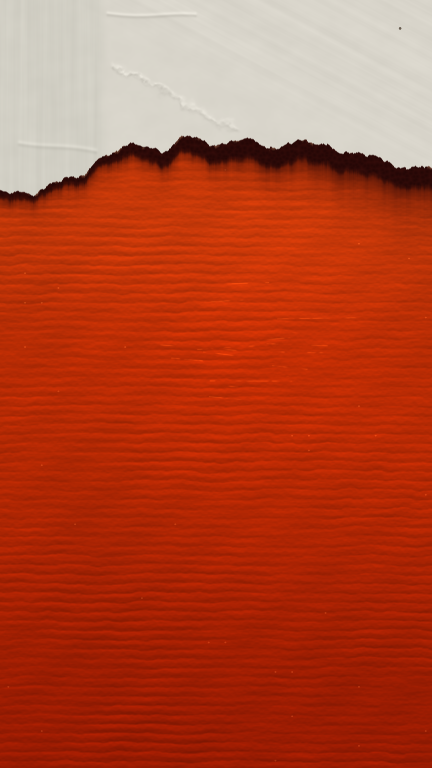
A Shadertoy shader for this texture:

```glsl
// Burnt, torn edge of ribbed red paper lying below brushed white plaster.

const float ASPECT = 0.5625;

float hash(vec2 cell) {
    return fract(sin(dot(cell, vec2(127.1, 311.7))) * 4375.85);
}

// Distance to the nearest scattered cell point.
float cellular(vec2 q) {
    vec2 base = floor(q), local = fract(q);
    float nearest = 2.0;
    for (int j = -1; j <= 1; j++)
    for (int i = -1; i <= 1; i++) {
        vec2 offset = vec2(i, j), cell = base + offset;
        vec2 point = offset + vec2(hash(cell), hash(cell + 41.3));
        nearest = min(nearest, length(point - local));
    }
    return nearest;
}

// Rotated, layered sines, roughly -1 to 1.
float waves(vec2 q) {
    float sum = 0.0, amp = 0.5;
    for (int i = 0; i < 5; i++) {
        q = mat2(0.8, -0.6, 0.6, 0.8) * q * 1.6 + 1.7;
        sum += amp * sin(q.x + 1.4 * sin(q.y + float(i)));
        amp *= 0.62;
    }
    return sum;
}

// Torn outline: broad profile, scallops and fine fibres.
float tearHeight(float x) {
    float knots[17] = float[17](0.749, 0.748, 0.762, 0.772, 0.801, 0.811, 0.806, 0.822,
        0.811, 0.819, 0.809, 0.816, 0.811, 0.801, 0.795, 0.781, 0.781);
    float t = clamp(x / ASPECT, 0.0, 0.9999) * 16.0;
    int i = int(t);
    float profile = mix(knots[i], knots[i + 1], smoothstep(0.0, 1.0, fract(t)));
    float scallop = 0.4 - cellular(vec2(x * 48.0, 3.2));
    return profile + 0.009 * scallop + 0.0022 * waves(vec2(x * 260.0, 1.0));
}

// Embossed line: x is the lit flank minus the shaded flank, y is the core.
vec2 ridge(vec2 p, vec2 a, vec2 b, float width) {
    vec2 along = b - a;
    float t = clamp(dot(p - a, along) / dot(along, along), 0.0, 1.0);
    vec2 away = p - a - along * t;
    float core = exp(-dot(away, away) / (width * width));
    return vec2(core * away.y / width, core);
}

float paperRelief(vec2 p) {
    float bend = 0.0022 * waves(p * vec2(20.0, 13.0)) + 0.0011 * waves(p * vec2(75.0, 48.0));
    float crest = 0.5 + 0.5 * sin(6.2832 * 82.0 * (p.y + bend));
    float patches = 0.65 + 0.4 * waves(p * vec2(9.0, 13.0) + 4.0);
    float grain = cellular(p * vec2(130.0, 210.0));
    return sqrt(crest) * patches * mix(1.0, 0.65, p.y) + 0.32 * grain;
}

vec3 paper(vec2 p) {
    vec3 color = mix(vec3(0.645, 0.115, 0.008), vec3(0.75, 0.175, 0.015), smoothstep(0.0, 0.55, p.y));
    color = mix(color, vec3(0.79, 0.225, 0.035), smoothstep(0.5, 0.74, p.y));
    vec2 glow = (p - vec2(0.33, 0.62)) / vec2(0.3, 0.34);
    color *= 0.95 + 0.08 * exp(-dot(glow, glow)) + 0.025 * waves(p * vec2(7.0, 5.0));
    float light = paperRelief(p) - paperRelief(p + vec2(0.0, 0.0022));
    color *= 1.0 + 0.21 * clamp(light, -1.0, 0.8);
    color *= 0.98 + 0.045 * waves(p * vec2(28.0, 230.0));

    // Fine dry scratches across the middle.
    for (int i = 0; i < 16; i++) {
        float n = float(i);
        vec2 start = vec2(0.18 + 0.2 * hash(vec2(n, 1.0)), 0.48 + 0.15 * hash(vec2(n, 2.0)));
        vec2 reach = vec2(0.04 + 0.08 * hash(vec2(n, 3.0)), 0.018 * (hash(vec2(n, 4.0)) - 0.55));
        float broken = smoothstep(-0.2, 0.6, waves(p * vec2(70.0, 20.0) + n));
        color += vec3(0.12, 0.07, 0.025) * broken * ridge(p, start, start + reach, 0.0009).y;
    }
    // Sparse pale flecks.
    vec2 fleckSpace = p * vec2(46.0, 52.0);
    float fleck = step(0.97, hash(floor(fleckSpace))) * smoothstep(0.09, 0.02, length(fract(fleckSpace) - 0.5));
    return color + vec3(0.12, 0.1, 0.06) * fleck;
}

vec3 plaster(vec2 p) {
    float leftPanel = 1.0 - smoothstep(0.125, 0.143, p.x + 0.004 * waves(p * 30.0));
    vec3 color = mix(vec3(0.85, 0.835, 0.795), vec3(0.82, 0.81, 0.768), leftPanel);
    float diagonal = p.y + 0.53 * p.x;
    float brushed = waves(vec2(diagonal * 150.0, p.x * 3.0)) * smoothstep(1.02, 1.12, diagonal);
    float combed = waves(vec2(p.x * 190.0, p.y * 5.0)) * leftPanel;
    float shade = 0.013 * brushed + 0.012 * combed + 0.007 * waves(p * vec2(40.0, 60.0));

    // Raised brush strokes and a crumbly diagonal seam.
    vec2 bent = p + vec2(0.0, 0.002 * sin(p.x * 45.0));
    shade += 0.13 * ridge(bent, vec2(0.141, 0.982), vec2(0.254, 0.979), 0.0025).x;
    shade += 0.09 * ridge(bent, vec2(0.026, 0.815), vec2(0.124, 0.802), 0.003).x;
    vec2 rough = p + 0.004 * waves(p * 65.0);
    vec2 seam = ridge(rough, vec2(0.150, 0.915), vec2(0.306, 0.831), 0.004);
    float crumbs = cellular(p * 150.0) - cellular(p * 150.0 + vec2(0.0, 0.4));
    float crumbZone = exp(-dot(p - vec2(0.175, 0.9), p - vec2(0.175, 0.9)) / 0.0009);
    shade += 0.09 * seam.x + 0.12 * crumbs * (0.5 * seam.y + 0.55 * crumbZone * seam.y);
    float speck = smoothstep(0.0024, 0.001, length(p - vec2(0.521, 0.963)));
    return mix(color + shade, vec3(0.3, 0.25, 0.2), 0.8 * speck);
}

void mainImage(out vec4 fragColor, in vec2 fragCoord) {
    vec2 p = fragCoord / iResolution.xy * vec2(ASPECT, 1.0);
    float soft = 1.0 / iResolution.y;
    float depth = tearHeight(p.x) - p.y;

    // Char band and the scorch fading below it.
    float band = mix(0.008, 0.025, smoothstep(0.06, 0.34, p.x)) + 0.002 * waves(p * vec2(90.0, 60.0));
    float scorchReach = mix(0.009, 0.026, smoothstep(0.22, 0.5, p.x));
    float scorch = exp(-max(depth - band, 0.0) / scorchReach);
    vec3 sheet = mix(paper(p), vec3(0.24, 0.055, 0.03), 0.85 * scorch);
    float grit = cellular(p * vec2(170.0, 190.0));
    vec3 charred = vec3(0.14, 0.025, 0.02) + vec3(0.06, 0.02, 0.015) * grit;
    sheet = mix(charred, sheet, smoothstep(-0.005, 0.005, depth - band));

    // Tan fibres catching light on the rim.
    float rim = smoothstep(0.005, 0.0, depth) * smoothstep(0.2, 0.7, waves(p * vec2(110.0, 80.0)));
    sheet = mix(sheet, vec3(0.53, 0.34, 0.24), 0.65 * rim);

    vec3 color = mix(plaster(p), sheet, smoothstep(-soft, soft, depth));
    fragColor = vec4(clamp(color, 0.0, 1.0), 1.0);
}
```
